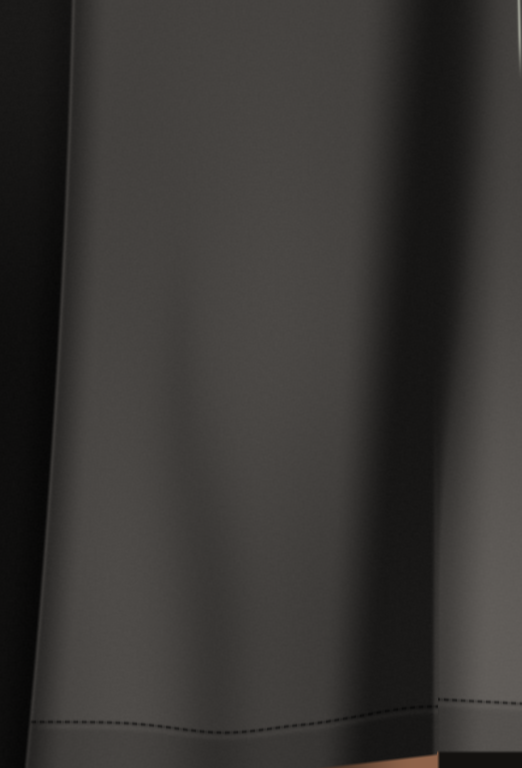
This texture is drawn by a WebGL 2 fragment shader. Its source:

```glsl
#version 300 es
precision highp float;
// Hanging dark satin cloth: a deep gap at left, a broad panel, a shaded pleat
// and a brighter right panel above a stitched hem. Soft folds are smooth bands
// whose centres drift with height; gradient noise adds sheen and fine weave.
uniform vec2 u_resolution;
out vec4 fragColor;

const vec3 CLOTH_TINT = vec3(1.03, 0.99, 0.95);
const vec3 SKIN = vec3(0.56, 0.39, 0.29);
const vec3 FLOOR_DARK = vec3(0.075, 0.068, 0.06);

vec2 hashGradient(vec2 cell) {
  vec2 h = vec2(dot(cell, vec2(127.1, 311.7)), dot(cell, vec2(269.5, 183.3)));
  return fract(sin(h) * 43758.5) * 2.0 - 1.0;
}

float gradientNoise(vec2 p) {
  vec2 i = floor(p), f = fract(p);
  vec2 s = f * f * f * (f * (f * 6.0 - 15.0) + 10.0);
  float a = dot(hashGradient(i), f);
  float b = dot(hashGradient(i + vec2(1, 0)), f - vec2(1, 0));
  float c = dot(hashGradient(i + vec2(0, 1)), f - vec2(0, 1));
  float d = dot(hashGradient(i + vec2(1, 1)), f - vec2(1, 1));
  return mix(mix(a, b, s.x), mix(c, d, s.x), s.y);
}

// Smooth 0 to 1 step centred on an edge.
float ramp(float edge, float halfWidth, float x) {
  return smoothstep(edge - halfWidth, edge + halfWidth, x);
}

// Soft bell around a centre.
float bell(float x, float centre, float width) {
  float t = (x - centre) / width;
  return exp(-t * t);
}

// Fold outlines, as x positions at depth v (0 top, 1 bottom).
float gapEdge(float v) { return 0.138 - 0.035 * v - 0.055 * v * v; }
float pleatEdge(float v) { return 0.765 - 0.11 * v; }
float creaseEdge(float v) { return mix(0.89, 0.838, smoothstep(0.0, 0.75, v)); }

float mainPanel(float x, float v) {
  float inset = x - gapEdge(v);
  float lower = smoothstep(0.3, 0.85, v);
  float light = mix(0.255, 0.265, v);
  light *= mix(0.55, 1.0, smoothstep(-0.01, 0.075, inset));
  light += 0.035 * lower * bell(x, 0.23, 0.11);
  // Diagonal dent through the lower middle, with a lit centre above it.
  float dent = mix(0.32, 0.41, smoothstep(0.3, 0.85, v));
  light -= 0.055 * lower * bell(x, dent, 0.07);
  light -= 0.016 * bell(x, 0.345, 0.035) * bell(v, 0.46, 0.15);
  light += 0.02 * bell(x, 0.52, 0.16) * bell(v, 0.42, 0.35);
  light -= 0.035 * lower * smoothstep(0.38, 0.68, x);
  return light;
}

float rightPanel(float x, float v) {
  float peak = mix(0.25, 0.36, smoothstep(0.1, 0.85, v));
  float rise = smoothstep(0.83, mix(1.0, 0.93, v), x);
  return mix(mix(0.1, 0.23, smoothstep(0.35, 0.8, v)), peak, rise);
}

float stitchLine(float x) {
  float left = 0.940 + 0.014 * bell(x, 0.43, 0.13) - 0.02 * smoothstep(0.58, 0.83, x);
  return mix(left, 0.911 + 0.035 * (x - 0.85), step(0.84, x));
}

float clothBottom(float x) {
  return mix(1.0 - 0.08 * (x - 0.62), 0.979, step(0.838, x));
}

void main() {
  vec2 uv = gl_FragCoord.xy / u_resolution;
  float x = uv.x, v = 1.0 - uv.y;
  vec2 px = 1.0 / u_resolution;

  // Panels, then the pleat shadow between them.
  float light = mainPanel(x, v);
  float pleatDark = mix(0.085, 0.10, smoothstep(0.5, 1.0, v));
  light = mix(light, pleatDark, ramp(pleatEdge(v), mix(0.075, 0.05, v), x));
  float creaseSoft = mix(0.07, 0.006, smoothstep(0.0, 0.8, v));
  light = mix(light, rightPanel(x, v), ramp(creaseEdge(v), creaseSoft, x));
  light += 0.09 * bell(x, 0.834, 0.005) * smoothstep(0.45, 0.9, v);

  // Hem: a turned band, a ridge and short dark stitches.
  float hem = v - stitchLine(x);
  light *= 1.0 - 0.13 * ramp(0.0, 0.004, hem);
  light += 0.03 * bell(hem, 0.006, 0.004) * smoothstep(0.05, 0.1, x);
  float dash = smoothstep(0.15, 0.3, abs(fract(x * 62.0) - 0.5));
  light *= 1.0 - 0.5 * (0.35 + 0.65 * dash) * bell(hem, 0.0, 0.0022);

  // Dark gap at left with a faint lit rim on the panel edge.
  float inset = x - gapEdge(v);
  float gap = mix(0.10, 0.055, smoothstep(0.0, 0.5, v)) - 0.025 * smoothstep(-0.07, 0.0, inset);
  light = mix(gap, light, ramp(0.0, 0.0025 + px.x, inset));
  light += 0.075 * bell(inset, 0.003, 0.004) * (1.0 - 0.4 * v);

  // Broad sheen and fine weave.
  vec2 weave = vec2(x * 0.68, v);
  light *= 1.0 + 0.04 * gradientNoise(weave * vec2(7.0, 3.0));
  light += 0.012 * gradientNoise(weave * 310.0) + 0.008 * gradientNoise(weave * 140.0);
  vec3 colour = light * CLOTH_TINT;

  // What shows beneath the hem.
  vec3 below = mix(SKIN * mix(0.55, 1.0, smoothstep(0.62, 0.8, x)), FLOOR_DARK, ramp(0.84, 0.004, x));
  colour = mix(colour, below, ramp(clothBottom(x), 0.0015 + px.y, v));

  // Pale sliver at the upper right border.
  float sliver = bell(x, 0.994 + 0.03 * v, 0.003) * (1.0 - smoothstep(0.04, 0.11, v));
  colour = mix(colour, vec3(0.68, 0.69, 0.64), 0.8 * sliver);
  fragColor = vec4(clamp(colour, 0.0, 1.0), 1.0);
}
```
